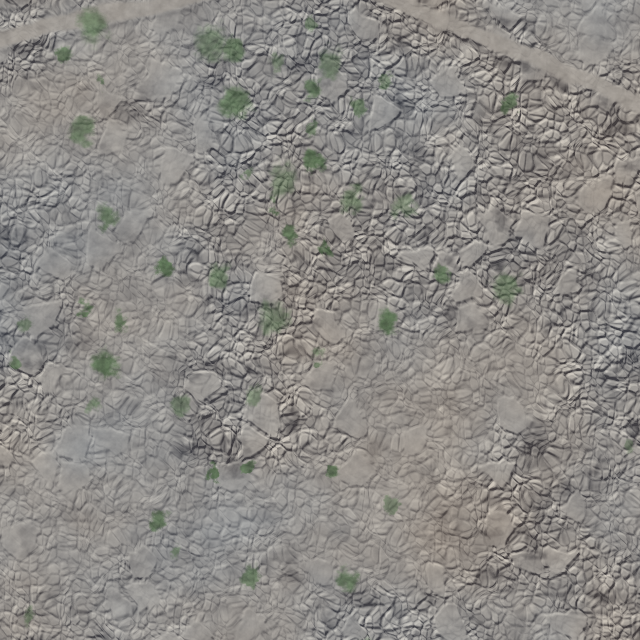
Write a WebGL 1 fragment shader that draws this texture.

```glsl
precision highp float;
// Aerial view of a stony slope: warped Voronoi rubble in two sizes with sparse
// boulders forms a height field, lit from above by finite differences, then
// tinted with soil patches, pale trails and scattered green shrubs.
uniform vec2 u_resolution;

const float COARSE_SCALE = 43.0;   // stones per canvas width
const float FINE_SCALE = 78.0;
const float BOULDER_SCALE = 21.0;
const float BOULDER_RARITY = 0.84;
const float SHRUB_SCALE = 17.0;
const float TRAIL_WIDTH = 0.017;
const float LIGHT_STEP = 0.0042;
const vec2 LIGHT_DIR = vec2(-0.4, 0.92);
const float BASE_TONE = 0.598;
const float LIT_GAIN = 0.15;
const float SHADOW_GAIN = 0.31;
const float CRACK_GAIN = 0.12;
const vec3 SHADOW_COLOR = vec3(0.25, 0.245, 0.26);
const vec3 LIGHT_COLOR = vec3(0.72, 0.705, 0.68);
const vec3 TRAIL_COLOR = vec3(0.63, 0.605, 0.575);
const vec3 SHRUB_COLOR = vec3(0.30, 0.40, 0.27);

float hash(vec2 p) {
  return fract(sin(dot(p, vec2(127.1, 311.7))) * 43758.55);
}

vec2 hash2(vec2 p) {
  return vec2(hash(p), hash(p + 37.3));
}

float noise(vec2 p) {
  vec2 i = floor(p), f = fract(p);
  f = f * f * (3.0 - 2.0 * f);
  return mix(mix(hash(i), hash(i + vec2(1, 0)), f.x),
             mix(hash(i + vec2(0, 1)), hash(i + vec2(1, 1)), f.x), f.y);
}

float fbm(vec2 p) {
  float sum = 0.0, weight = 0.533;
  for (int k = 0; k < 4; k++) {
    sum += weight * noise(p);
    p = p * 2.03 + 11.7;
    weight *= 0.5;
  }
  return sum;
}

// Voronoi stones: x = gap between the two nearest distances, y = stone id
vec2 stones(vec2 p) {
  vec2 cell = floor(p), f = fract(p);
  float nearest = 9.0, second = 9.0, id = 0.0;
  for (int j = -1; j <= 1; j++) {
    for (int i = -1; i <= 1; i++) {
      vec2 offset = vec2(float(i), float(j));
      vec2 d = offset + 0.08 + 0.84 * hash2(cell + offset) - f;
      float dist = mix(length(d), abs(d.x) + abs(d.y), 0.35);
      if (dist < nearest) {
        second = nearest;
        nearest = dist;
        id = hash(cell + offset + 71.9);
      } else {
        second = min(second, dist);
      }
    }
  }
  return vec2(second - nearest, id);
}

// Rubble surface: x = height, y = stone brightness, z = crack amount
vec3 rubble(vec2 p) {
  vec2 warp = vec2(noise(p * 34.0), noise(p * 34.0 + 50.0)) - 0.5;
  vec2 q = p + 0.018 * warp;
  vec2 coarse = stones(q * COARSE_SCALE);
  vec2 fine = stones(q * FINE_SCALE + 19.0);
  vec2 big = stones((p + 0.012 * warp) * BOULDER_SCALE + 7.0);
  float coarseDome = smoothstep(0.0, 0.38, coarse.x);
  float fineDome = smoothstep(0.0, 0.42, fine.x);
  float height = 0.62 * coarseDome * (0.25 + coarse.y)
               + 0.42 * fineDome * (0.25 + fine.y);
  float tint = mix(coarse.y, fine.y, 0.5);
  float crack = 1.0 - mix(coarseDome, fineDome, 0.5);
  float boulder = smoothstep(0.06, 0.24, big.x) * step(BOULDER_RARITY, big.y);
  return mix(vec3(height, tint, crack), vec3(1.1, 0.55, 0.1), 0.85 * boulder);
}

// Ragged bushes, most frequent along a gully near the middle
float shrubs(vec2 p) {
  vec2 cell = floor(p * SHRUB_SCALE);
  float ragged = fbm(p * 75.0) - 0.5, cover = 0.0;
  for (int j = -1; j <= 1; j++) {
    for (int i = -1; i <= 1; i++) {
      vec2 c = cell + vec2(float(i), float(j));
      vec2 center = (c + 0.15 + 0.7 * hash2(c + 5.0)) / SHRUB_SCALE;
      float gully = exp(-pow((center.x - 0.47) / 0.1, 2.0)) * smoothstep(0.35, 0.55, center.y);
      float chance = mix(0.15, 0.06, smoothstep(0.4, 0.65, center.x)) + 0.4 * gully;
      float radius = mix(0.010, 0.029, pow(hash(c + 23.0), 2.0));
      float d = length((p - center) * vec2(1.1, 0.9)) + 0.03 * ragged;
      float bush = 1.0 - smoothstep(0.45 * radius, 1.15 * radius, d);
      cover = max(cover, bush * step(hash(c + 91.0), chance) * (0.55 + 0.45 * hash(c + 3.0)));
    }
  }
  return cover;
}

void main() {
  vec2 p = gl_FragCoord.xy / min(u_resolution.x, u_resolution.y);
  float patches = fbm(p * 5.0 + 3.0);
  float grain = fbm(p * 95.0);
  float rough = mix(0.45, 1.2, smoothstep(0.3, 0.65, patches));

  // Pale trails meeting beyond the top edge
  float trailLine = min(0.945 + 0.2 * p.x, 1.25 - 0.41 * p.x);
  float across = p.y - trailLine + 0.024 * (fbm(p * 13.0) - 0.5);
  float trail = 1.0 - smoothstep(0.5 * TRAIL_WIDTH, TRAIL_WIDTH, abs(across));
  float bank = 1.0 - smoothstep(0.0, 0.006, abs(across + 1.15 * TRAIL_WIDTH));
  rough *= 1.0 - 0.75 * trail;

  // Relief lighting and stone tones
  vec3 ground = rubble(p);
  float slope = ground.x - rubble(p + LIGHT_STEP * LIGHT_DIR).x;
  float tone = BASE_TONE + rough * (LIT_GAIN * max(slope, 0.0) - SHADOW_GAIN * max(-slope, 0.0)
             - CRACK_GAIN * ground.z + 0.14 * (ground.y - 0.5));
  tone += 0.13 * (grain - 0.5) + 0.10 * (fbm(p * 17.0 + 40.0) - 0.5);
  tone -= 0.13 * smoothstep(0.6, 0.82, fbm(p * vec2(24.0, 30.0) + 9.0)) * rough;
  tone -= 0.09 * bank * noise(p * 22.0);

  // Colour: cool shadows, warm lights, brownish soil towards the right
  vec3 color = mix(SHADOW_COLOR, LIGHT_COLOR, clamp((tone - 0.25) / 0.46, 0.0, 1.15));
  float warmth = fbm(p * 6.0 + 60.0) - 0.5 + 0.25 * (p.x - 0.5);
  color += warmth * vec3(0.05, 0.0, -0.05);
  color = mix(color, TRAIL_COLOR + 0.12 * (grain - 0.5), 0.6 * trail);
  vec3 leaves = SHRUB_COLOR * (0.65 + 0.7 * grain);
  color = mix(color, leaves, 0.8 * shrubs(p));
  gl_FragColor = vec4(color, 1.0);
}
```
